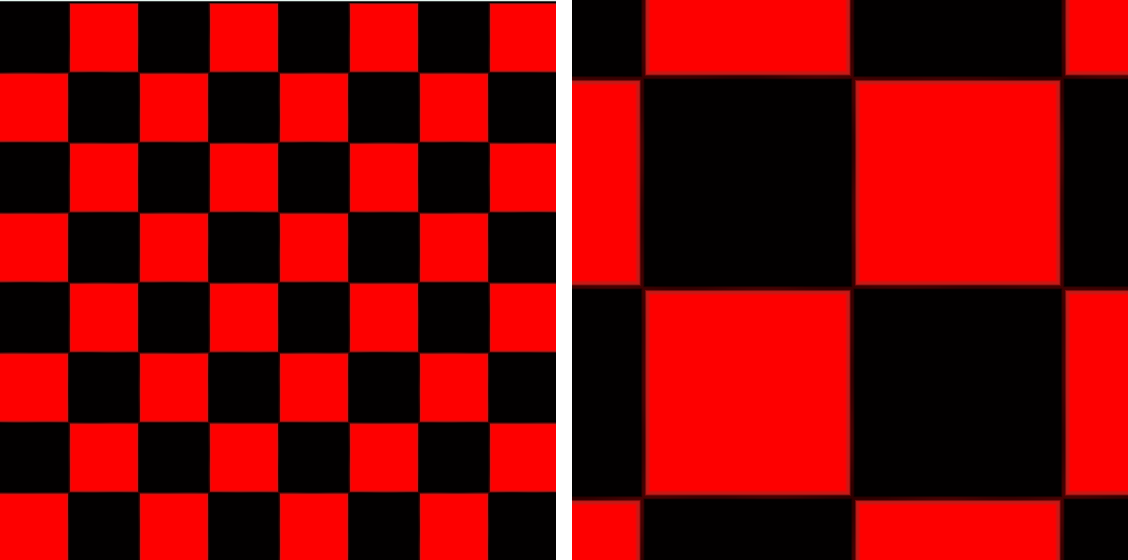
Left, the full canvas; right, a detail of the centre.
A Shadertoy shader for this pattern:

```glsl
// Red and black checkerboard, eight cells each way, with narrow dark seams.
// A signed distance to the nearest red square drives its dulled rim and dark
// halo; layered sines vary the edge tone, and a pale strip caps the top.

#define CELLS      8.0                      // cells per canvas height
#define SHIFT      vec2(0.015, -0.037)      // grid offset, in cells
#define HALF_SIDE  0.4867                   // half side of a red square, in cells
#define EDGE       0.0156                   // softness of edges, in cells
#define STRIP      0.019                    // height of the top strip, in cells
#define RED        vec3(0.995, 0.0, 0.0)
#define RIM        vec3(0.77, 0.10, 0.09)
#define HALO_DARK  vec3(0.18, 0.0, 0.0)
#define HALO_LIGHT vec3(0.28, 0.01, 0.01)
#define BLACK      vec3(0.006, 0.0, 0.0)
#define PALE       vec3(0.90, 0.97, 0.95)

// Distance to the nearest red square; a is the offset from the cell centre.
float redDistance(vec2 a, bool isRed) {
    if (isRed) return max(a.x, a.y) - HALF_SIDE;
    vec2 gap = 1.0 - HALF_SIDE - a;
    vec2 side = a.yx - HALF_SIDE;
    vec2 d = max(gap, side);
    return min(d.x, d.y);
}

// Smooth step around a centre, never narrower than one pixel.
float softEdge(float center, float width, float pixel, float x) {
    float w = 0.5 * max(width, pixel);
    return smoothstep(center - w, center + w, x);
}

// Slow tone variation along the edges, from 0 to 1.
float edgeTone(vec2 q) {
    return 0.5 + 0.25 * (sin(q.x * 9.1 + 2.0 * sin(q.y * 3.7))
                       + sin(q.y * 11.3 + 2.0 * sin(q.x * 4.3)));
}

void mainImage(out vec4 fragColor, in vec2 fragCoord) {
    float pixel = CELLS / iResolution.y;

    // Grid coordinates, measured from the upper left
    vec2 q = vec2(fragCoord.x, iResolution.y - fragCoord.y) * pixel;
    vec2 cell = floor(q + SHIFT);
    vec2 local = fract(q + SHIFT) - 0.5;

    // The first column runs off the canvas, so it has no left edge
    vec2 offset = abs(local);
    if (cell.x < 0.5) offset.x = max(local.x, 0.0);

    bool isRed = mod(cell.x + cell.y, 2.0) > 0.5;
    float d = redDistance(offset, isRed);
    if (cell.y < 0.0) d = max(d, 2.0 * EDGE);

    // Red face, dulled rim, dark halo, black ground
    vec3 halo = mix(HALO_DARK, HALO_LIGHT, edgeTone(q));
    vec3 color = mix(RED, RIM, softEdge(-1.15 * EDGE, EDGE, pixel, d));
    color = mix(color, halo, softEdge(0.0, 0.8 * EDGE, pixel, d));
    color = mix(color, BLACK, softEdge(1.2 * EDGE, 0.8 * EDGE, pixel, d));

    // Pale strip along the top edge
    color = mix(PALE, color, softEdge(STRIP, EDGE, pixel, q.y));

    fragColor = vec4(color, 1.0);
}
```
